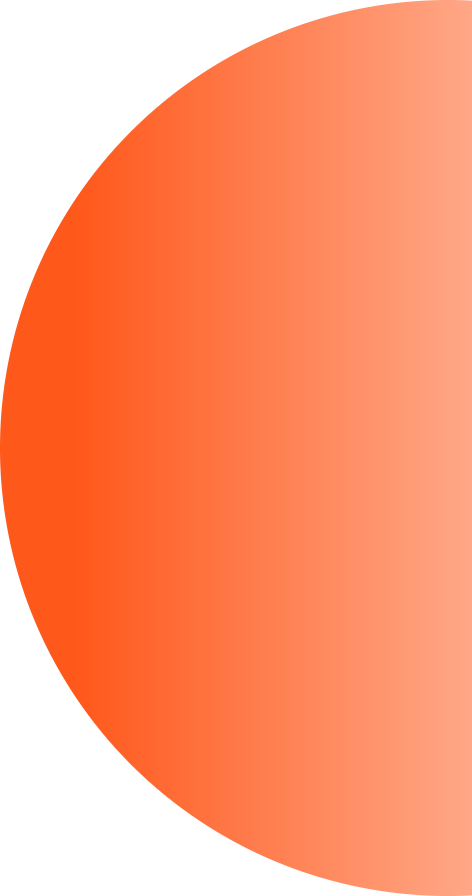
Reproduce this background procedurally as a Shadertoy shader.

```glsl
// A large orange disc on white, cut by the right edge, fading to peach.
#define DISC_CENTER vec2(0.5, 0.5)   // in canvas heights
#define DISC_RADIUS 0.5
#define FADE_START 0.16              // in canvas widths
#define FADE_END 1.0
#define DEEP_ORANGE vec3(1.0, 0.345, 0.106)
#define PEACH vec3(1.0, 0.655, 0.53)
#define PAPER vec3(1.0)

// Signed distance to a circle, negative inside
float circleDistance(vec2 point, vec2 center, float radius) {
    return length(point - center) - radius;
}

void mainImage(out vec4 fragColor, in vec2 fragCoord) {
    vec2 point = fragCoord / iResolution.y;
    float across = fragCoord.x / iResolution.x;
    float pixel = 1.0 / iResolution.y;

    // Horizontal fade, flat at the left
    float fade = clamp((across - FADE_START) / (FADE_END - FADE_START), 0.0, 1.0);
    vec3 discColor = mix(DEEP_ORANGE, PEACH, fade);

    // Disc with a one-pixel soft edge
    float edge = circleDistance(point, DISC_CENTER, DISC_RADIUS);
    float coverage = clamp(0.5 - edge / pixel, 0.0, 1.0);

    fragColor = vec4(mix(PAPER, discColor, coverage), 1.0);
}
```
